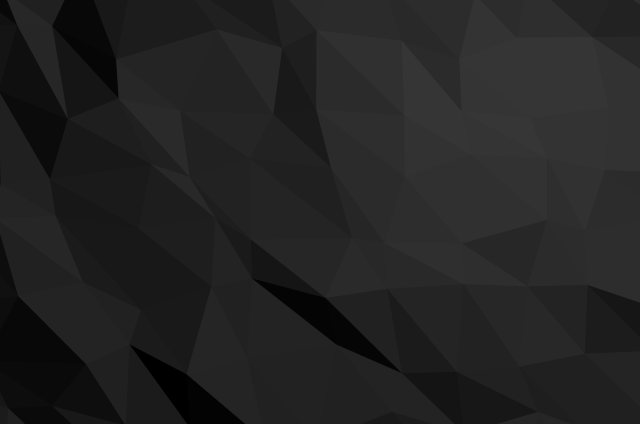
A WebGL 2 fragment shader for this background:

```glsl
#version 300 es
precision highp float;

uniform vec2 u_resolution;
out vec4 fragColor;

// Lengths are in units of the canvas height.
const vec2 CELL_SIZE = vec2(0.157, 0.150);
const float JITTER = 0.6;        // vertex scatter, in cells
const float RELIEF = 0.06;       // height range of the vertices
const vec3 LIGHT_POS = vec3(1.17, 0.75, 0.5);
const vec3 LIT_COLOR = vec3(0.215);
const uint SEED = 7u;

// Integer hash giving three values in 0..1
vec3 hash3(ivec2 cell) {
    uvec3 v = uvec3(uvec2(cell + 64), SEED) * 1664525u + 1013904223u;
    v.x += v.y * v.z;
    v.y += v.z * v.x;
    v.z += v.x * v.y;
    v ^= v >> 16u;
    v.x += v.y * v.z;
    v.y += v.z * v.x;
    v.z += v.x * v.y;
    return vec3(v >> 8u) / 16777216.0;
}

// Scattered grid vertex with its height in z
vec3 meshVertex(ivec2 cell) {
    vec3 offset = hash3(cell) - 0.5;
    return vec3((vec2(cell) + JITTER * offset.xy) * CELL_SIZE, RELIEF * offset.z);
}

// Signed distance to the line a-b, negative on its left
float edgeDistance(vec2 p, vec2 a, vec2 b) {
    vec2 dir = normalize(b - a);
    return dot(p - a, vec2(dir.y, -dir.x));
}

// Smoothed coverage of a counter-clockwise triangle
float coverage(vec2 p, vec3 a, vec3 b, vec3 c, float pixel) {
    float d = max(edgeDistance(p, a.xy, b.xy),
              max(edgeDistance(p, b.xy, c.xy), edgeDistance(p, c.xy, a.xy)));
    return clamp(0.5 - d / pixel, 0.0, 1.0);
}

// Flat diffuse shade of a triangle
float facetShade(vec3 a, vec3 b, vec3 c) {
    vec3 normal = normalize(cross(b - a, c - a));
    vec3 toLight = normalize(LIGHT_POS - (a + b + c) / 3.0);
    return max(dot(normal, toLight), 0.0);
}

void main() {
    float pixel = 1.0 / u_resolution.y;
    vec2 p = gl_FragCoord.xy * pixel;
    ivec2 home = ivec2(floor(p / CELL_SIZE));

    // Blend the facets of the nearby cells by coverage
    float shade = 0.0;
    float total = 0.0;
    for (int y = -1; y <= 1; y++) {
        for (int x = -1; x <= 1; x++) {
            ivec2 cell = home + ivec2(x, y);
            vec3 bottomLeft = meshVertex(cell);
            vec3 bottomRight = meshVertex(cell + ivec2(1, 0));
            vec3 topLeft = meshVertex(cell + ivec2(0, 1));
            vec3 topRight = meshVertex(cell + ivec2(1, 1));

            float lower = coverage(p, bottomLeft, bottomRight, topLeft, pixel);
            float upper = coverage(p, topRight, topLeft, bottomRight, pixel);
            shade += lower * facetShade(bottomLeft, bottomRight, topLeft)
                   + upper * facetShade(topRight, topLeft, bottomRight);
            total += lower + upper;
        }
    }

    fragColor = vec4(LIT_COLOR * shade / max(total, 0.001), 1.0);
}
```
